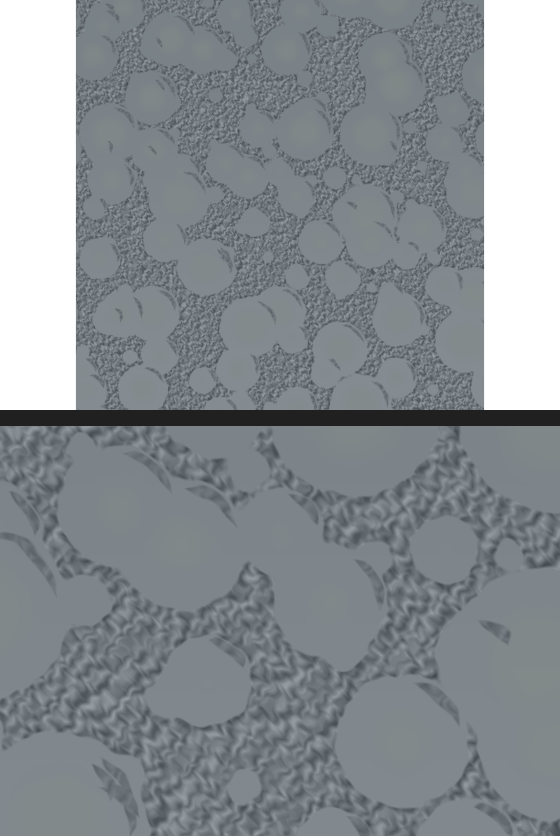
Top, the full canvas; bottom, a detail of the centre.
Write a Shadertoy shader that draws this texture.

```glsl
// A square grey plate on white: smooth, merging flat discs over a rough ground.
// Discs come from jittered grids of three sizes, each with a crescent crack;
// the ground is cellular noise embossed by a diagonal light.

const vec3 WHITE      = vec3(1.0);
const vec3 DISC_TOP   = vec3(0.475, 0.508, 0.530);
const vec3 DISC_LOW   = vec3(0.518, 0.545, 0.568);
const vec3 DISC_CORE  = vec3(0.510, 0.540, 0.530);
const vec3 GRAIN_MID  = vec3(0.445, 0.473, 0.495);
const vec3 CRACK_DARK = vec3(0.350, 0.380, 0.405);

vec2 hash2(vec2 p) {
    vec3 q = fract(p.xyx * vec3(0.1031, 0.1030, 0.0973));
    q += dot(q, q.yzx + 33.33);
    return fract((q.xx + q.yz) * q.zy);
}

float smoothMin(float a, float b, float k) {
    float h = max(k - abs(a - b), 0.0) / k;
    return min(a, b) - 0.25 * h * h * k;
}

// Distance to the nearest feature point
float cellular(vec2 p) {
    vec2 cell = floor(p);
    float nearest = 8.0;
    for (int y = -1; y <= 1; y++)
    for (int x = -1; x <= 1; x++) {
        vec2 id = cell + vec2(x, y);
        vec2 toPoint = id + hash2(id + 71.0) - p;
        nearest = min(nearest, dot(toPoint, toPoint));
    }
    return sqrt(nearest);
}

// Slope of the cellular relief along the light direction
float emboss(vec2 p, vec2 light) {
    return cellular(p + light) - cellular(p - light);
}

// Tapered arc just inside the upper right rim of a disc
float crescent(vec2 fromCentre, float radius, float angle, float width) {
    float len = length(fromCentre) + 1e-5;
    float facing = dot(fromCentre / len, vec2(cos(angle), sin(angle)));
    float taper = smoothstep(0.70, 1.0, facing);
    return abs(len - radius * 0.87) - width * taper + 0.003 * (1.0 - taper);
}

// One grid of discs; x: distance to their union, y: distance to the cracks
vec2 discLayer(vec2 p, float cellSize, vec2 radii, float keep, float seed) {
    vec2 cell = floor(p / cellSize);
    vec2 result = vec2(1.0);
    for (int y = -1; y <= 1; y++)
    for (int x = -1; x <= 1; x++) {
        vec2 id = cell + vec2(x, y);
        vec2 traits = hash2(id + seed + 19.0);
        if (hash2(id + seed + 47.0).x > keep) continue;
        vec2 centre = (id + 0.04 + 0.92 * hash2(id + seed)) * cellSize;
        float radius = mix(radii.x, radii.y, traits.x);
        vec2 q = p - centre;
        result.x = smoothMin(result.x, length(q) - radius, 0.009);
        if (radius > 0.028) {
            float angle = mix(0.25, 0.95, traits.y);
            result.y = min(result.y, crescent(q, radius, angle, 0.0042));
        }
    }
    return result;
}

vec2 mergeLayers(vec2 a, vec2 b) {
    return vec2(smoothMin(a.x, b.x, 0.009), min(a.y, b.y));
}

// Small layered-sine offset that roughens outlines
vec2 wobble(vec2 p) {
    return 0.0011 * sin(p.yx * 130.0 + 2.0 * sin(p * 71.0))
         + 0.0006 * sin(p.yx * 310.0 + p * 170.0);
}

vec3 groundColor(vec2 p) {
    vec2 warped = p + 2.0 * wobble(p * 1.7);
    float fine = emboss(warped * vec2(108.0, 96.0), vec2(-0.24, 0.20));
    float broad = emboss(warped * 47.0 + 9.0, vec2(-0.22, 0.18));
    return GRAIN_MID + 0.19 * fine + 0.045 * broad;
}

vec3 discColor(float depth, float height) {
    vec3 base = mix(DISC_LOW, DISC_TOP, smoothstep(0.05, 0.95, height));
    return mix(base, DISC_CORE, 0.6 * smoothstep(0.018, 0.055, depth));
}

void mainImage(out vec4 fragColor, in vec2 fragCoord) {
    float pixel = 1.0 / iResolution.y;
    vec2 p = (fragCoord - 0.5 * iResolution.xy) * pixel + vec2(0.0, 0.5);

    // Scattered discs: large, medium, small
    vec2 q = p + wobble(p) + 4.0;
    vec2 discs = discLayer(q, 0.158, vec2(0.046, 0.078), 1.0, 3.0);
    discs = mergeLayers(discs, discLayer(q, 0.150, vec2(0.027, 0.046), 0.85, 131.0));
    discs = mergeLayers(discs, discLayer(q, 0.105, vec2(0.011, 0.021), 0.65, 257.0));

    // Rough ground with a soft dark line around each disc
    vec3 ground = groundColor(p);
    vec3 color = ground - 0.045 * exp(-abs(discs.x - 0.002) / 0.003);

    // Flat discs, then the cracks that cut into them
    float soft = 0.8 * pixel + 0.0006;
    float inside = 1.0 - smoothstep(-soft, soft, discs.x);
    color = mix(color, discColor(-discs.x, p.y), inside);
    float crack = 1.0 - smoothstep(-soft, soft, discs.y);
    color = mix(color, mix(CRACK_DARK, ground, 0.5), 0.9 * crack * inside);

    // White margins left and right
    float plate = 1.0 - smoothstep(-0.5 * pixel, 0.5 * pixel, abs(p.x) - 0.498);
    fragColor = vec4(mix(WHITE, color, plate), 1.0);
}
```
